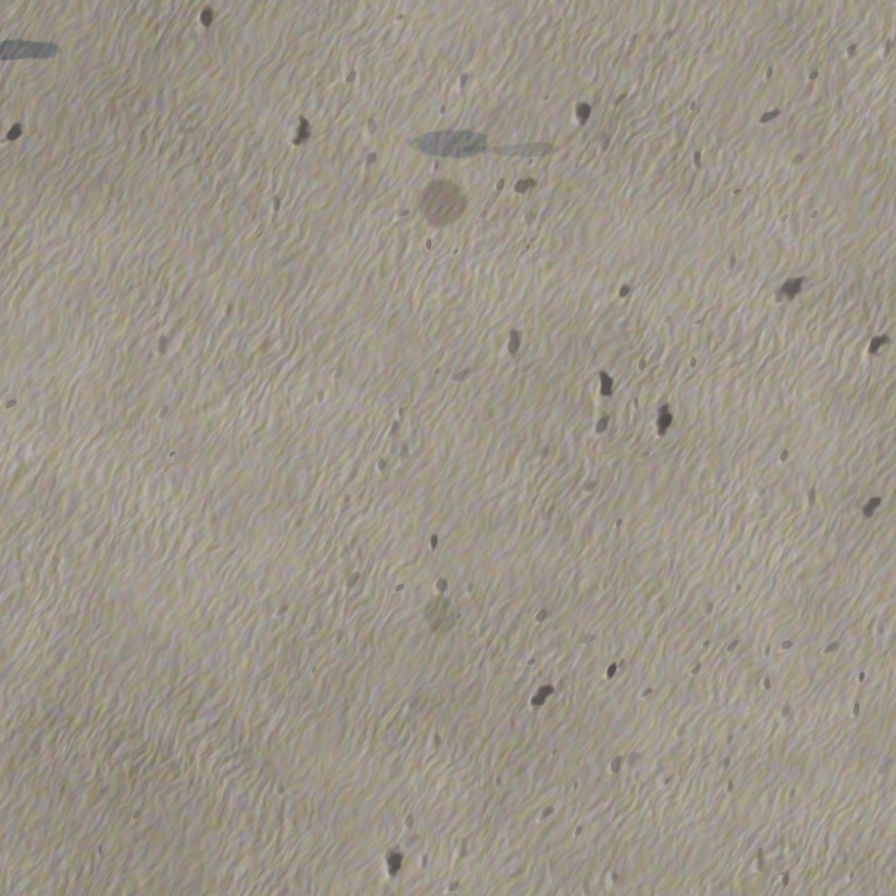
This texture is drawn by a WebGL 1 fragment shader. Its source:

```glsl
precision highp float;

uniform vec2 u_resolution;

vec2 hash2(vec2 p) {
  vec3 q = fract(p.xyx * vec3(0.1031, 0.1030, 0.0973));
  q += dot(q, q.yzx + 33.33);
  return fract((q.xx + q.yz) * q.zy);
}

float cornerSlope(vec2 corner, vec2 offset) {
  float angle = 6.2832 * hash2(corner).x;
  return dot(vec2(cos(angle), sin(angle)), offset);
}

float gradientNoise(vec2 p) {
  vec2 i = floor(p), f = fract(p), e = vec2(1.0, 0.0);
  vec2 u = f * f * f * (f * (f * 6.0 - 15.0) + 10.0);
  return mix(mix(cornerSlope(i, f), cornerSlope(i + e.xy, f - e.xy), u.x),
             mix(cornerSlope(i + e.yx, f - e.yx), cornerSlope(i + 1.0, f - 1.0), u.x), u.y);
}

float fbm(vec2 p) {
  float sum = 0.0, amplitude = 1.0;
  for (int i = 0; i < 4; i++) {
    sum += amplitude * gradientNoise(p);
    p = p * 2.03 + 17.3;
    amplitude *= 0.55;
  }
  return sum;
}

// Slanted ridges, in coordinates whose y axis runs along the grain
float grainHeight(vec2 q) {
  return gradientNoise(q * vec2(115.0, 48.0) + 40.0)
       + 0.5 * gradientNoise(q * vec2(210.0, 105.0) + 90.0);
}

// Scattered pits: x is the dark hollow, y the lit rim at its lower left
vec2 pits(vec2 p, float cells, float chance, float size, float ragged) {
  vec2 home = floor(p * cells), cover = vec2(0.0);
  for (int j = -1; j <= 1; j++) {
    for (int i = -1; i <= 1; i++) {
      vec2 cell = home + vec2(float(i), float(j));
      vec2 pick = hash2(cell + cells * 7.0);
      vec2 form = hash2(cell + cells * 3.0 + 31.0);
      vec2 centre = (cell + 0.15 + 0.7 * hash2(cell + 57.0)) / cells;
      float crowding = mix(0.2, 1.0, smoothstep(0.2, 0.6, centre.x));
      float present = step(pick.x, chance * crowding);
      float angle = mix(0.4, 1.6, form.x);
      vec2 axis = vec2(cos(angle), sin(angle));
      float radius = size * mix(0.45, 1.2, form.y);
      vec2 d = (p - centre) / radius;
      vec2 r = d + vec2(0.55, 0.4);
      vec2 stretch = vec2(1.0, 2.0);
      float hollow = length(stretch * vec2(dot(d, axis), d.y * axis.x - d.x * axis.y));
      float rim = length(stretch * vec2(dot(r, axis), r.y * axis.x - r.x * axis.y));
      vec2 shape = 1.0 - smoothstep(0.45, 1.25, vec2(hollow, rim) + ragged);
      cover = max(cover, shape * present * mix(0.5, 1.0, pick.y));
    }
  }
  return cover;
}

float stain(vec2 p, vec2 centre, vec2 radii, float ragged) {
  return 1.0 - smoothstep(0.75, 1.1, length((p - centre) / radii) + ragged);
}

void main() {
  vec2 uv = gl_FragCoord.xy / u_resolution.y;
  float ragged = 0.8 * gradientNoise(uv * 85.0);

  // Broad mottling
  float mottle = fbm(uv * 3.0 + 5.0);
  float left = 1.0 - smoothstep(0.0, 0.5, uv.x);
  float shade = 0.045 * mottle + 0.03 * fbm(uv * 17.0)
              - 0.035 * left * smoothstep(0.2, 0.5, abs(uv.y - 0.5));
  vec3 color = vec3(0.618, 0.588, 0.541) + shade;

  // Fine relief lit from the left
  vec2 warp = vec2(gradientNoise(uv * 22.0), gradientNoise(uv * 22.0 + 60.0));
  vec2 grain = mat2(0.87, 0.5, -0.5, 0.87) * uv + 0.009 * warp;
  float relief = grainHeight(grain) - grainHeight(grain - vec2(0.0036, 0.001));
  float roughness = 0.085 + 0.06 * gradientNoise(uv * 9.0 + 30.0);
  color -= roughness * relief;

  // Speckled colour along the grain
  float pink = gradientNoise(grain * vec2(120.0, 65.0) + 150.0)
             + 0.5 * gradientNoise(uv * 45.0 + 80.0);
  float blue = gradientNoise(grain * vec2(105.0, 60.0) + 230.0)
             + 0.5 * gradientNoise(uv * 40.0 + 120.0);
  color += pink * vec3(0.03, -0.03, 0.012) + blue * vec3(-0.012, -0.008, 0.085);

  // Faint stains and smears
  float edge = 0.45 * fbm(uv * 28.0);
  float smear = stain(uv, vec2(0.51, 0.84), vec2(0.055, 0.015), edge)
              + 0.6 * stain(uv, vec2(0.58, 0.833), vec2(0.055, 0.008), edge)
              + 1.3 * stain(uv, vec2(0.02, 0.944), vec2(0.06, 0.011), edge);
  color -= smear * vec3(0.115, 0.09, 0.055);
  color -= stain(uv, vec2(0.494, 0.775), vec2(0.028, 0.03), 0.4 * edge) * vec3(0.09, 0.105, 0.105);
  color -= stain(uv, vec2(0.49, 0.317), vec2(0.018, 0.025), edge) * vec3(0.075, 0.065, 0.07);

  // Shallow dents, then deep pits
  vec2 dents = pits(uv, 30.0, 0.17, 0.0095, ragged);
  vec2 holes = pits(uv, 11.0, 0.17, 0.015, ragged);
  color += 0.075 * dents.y + 0.09 * holes.y;
  color = mix(color, vec3(0.39, 0.36, 0.36), 0.6 * dents.x);
  color = mix(color, vec3(0.27, 0.25, 0.255), 0.85 * holes.x);

  gl_FragColor = vec4(color, 1.0);
}
```
